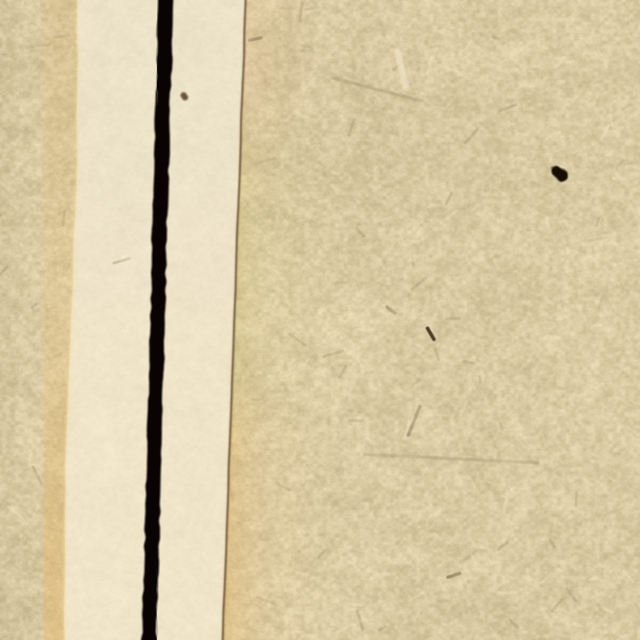
A WebGL 1 fragment shader for this texture:

```glsl
precision highp float;
// Aged tan paper with a pale vertical strip, a ragged black rule, stains and specks.
uniform vec2 u_resolution;

#define PAPER vec3(0.848, 0.786, 0.632)
#define STRIP vec3(0.940, 0.894, 0.785)
#define INK vec3(0.035, 0.016, 0.010)
#define FIBRE vec3(0.50, 0.43, 0.31)
#define OCHRE vec3(0.87, 0.74, 0.49)
#define GRAIN 0.17
#define RULE_HALF_WIDTH 0.0113
#define FIBRE_CELLS 17.0

float hash(vec2 p) {
  vec3 q = fract(vec3(p.xyx) * 0.1031);
  q += dot(q, q.yzx + 33.33);
  return fract((q.x + q.y) * q.z);
}

float noise(vec2 p) {
  vec2 i = floor(p), f = fract(p);
  f = f * f * (3.0 - 2.0 * f);
  return mix(mix(hash(i), hash(i + vec2(1.0, 0.0)), f.x),
             mix(hash(i + vec2(0.0, 1.0)), hash(i + 1.0), f.x), f.y);
}

// Mottled pulp: several octaves, centred on zero.
float pulp(vec2 p) {
  float sum = 0.0, weight = 0.24;
  for (int i = 0; i < 5; i++) {
    sum += weight * (noise(p) - 0.5);
    p = mat2(0.8, 0.6, -0.6, 0.8) * p * 2.1 + 17.3;
    weight *= i < 3 ? 1.1 : 0.75;
  }
  return sum;
}

float segmentDistance(vec2 p, vec2 a, vec2 b) {
  vec2 ab = b - a;
  return length(p - a - ab * clamp(dot(p - a, ab) / dot(ab, ab), 0.0, 1.0));
}

// Soft stroke between two points.
float stroke(vec2 p, vec2 a, vec2 b, float width) {
  return 1.0 - smoothstep(width * 0.3, width * 1.4, segmentDistance(p, a, b));
}

// Short hairs, one candidate per cell.
float scatteredFibres(vec2 p, float seed) {
  vec2 g = p * FIBRE_CELLS, cell = floor(g);
  float cover = 0.0;
  for (int j = -1; j <= 1; j++) {
    for (int i = -1; i <= 1; i++) {
      vec2 id = cell + vec2(float(i), float(j));
      vec2 key = id + seed;
      vec2 centre = id + vec2(hash(key + 3.1), hash(key + 8.7));
      float angle = 6.2832 * hash(key + 21.4);
      vec2 arm = vec2(cos(angle), sin(angle)) * mix(0.06, 0.26, hash(key + 5.9));
      float strength = smoothstep(0.45, 1.0, hash(key + 40.2));
      cover = max(cover, strength * stroke(g, centre - arm, centre + arm, 0.045));
    }
  }
  return cover;
}

void main() {
  vec2 p = gl_FragCoord.xy / u_resolution;
  float aa = 1.0 / min(u_resolution.x, u_resolution.y);
  float wobble = (noise(vec2(p.y * 22.0, 4.0)) - 0.5) * 0.0022;
  float leftEdge = mix(0.101, 0.121, smoothstep(0.15, 0.85, p.y)) + wobble;
  float rightEdge = mix(0.347, 0.383, p.y) + wobble * 0.5;
  float fromLeft = leftEdge - p.x, fromRight = p.x - rightEdge;

  // Grainy paper, a little greyer toward the left and lower right.
  float mottling = pulp(p * vec2(21.0, 24.0));
  float grain = noise(p * vec2(150.0, 165.0)) - 0.5;
  vec3 paper = PAPER + GRAIN * vec3(1.0, 1.0, 1.08) * (mottling * 0.75 + grain * 0.42);
  paper += 0.035 * (noise(p * 4.0) - 0.5);
  paper -= 0.025 * smoothstep(0.07, 0.0, p.x);
  paper = mix(paper, FIBRE, 0.22 * scatteredFibres(p, 0.0));
  paper = mix(paper, vec3(0.94, 0.89, 0.75), 0.4 * scatteredFibres(p, 71.0));

  // Stains bordering the strip, strongest at the lower end.
  float low = 1.0 - smoothstep(0.0, 0.65, p.y);
  float leftStain = smoothstep(0.064, 0.072, p.x) * step(0.0, fromLeft);
  paper = mix(paper, OCHRE + 0.10 * mottling, leftStain * mix(0.28, 0.75, low));
  float rightStain = exp(-max(fromRight, 0.0) * 21.0) * step(0.0, fromRight);
  vec3 stainColor = mix(OCHRE, vec3(0.84, 0.78, 0.52), smoothstep(0.28, 0.44, p.y));
  stainColor = mix(stainColor, vec3(0.90, 0.78, 0.60), smoothstep(0.65, 0.9, p.y));
  paper = mix(paper, stainColor + 0.10 * mottling, rightStain * mix(0.5, 0.75, low));

  // Pale strip and its thin shadow on the right.
  vec3 strip = STRIP + 0.045 * mottling + 0.012 * grain;
  strip -= vec3(0.014, 0.006, 0.0) * smoothstep(0.3, 0.9, p.y);
  float inside = smoothstep(-aa, aa, -fromLeft) * smoothstep(-aa, aa, -fromRight);
  vec3 color = mix(paper, strip, inside);
  color = mix(color, vec3(0.95, 0.86, 0.65), 0.5 * exp(-pow(fromLeft / 0.003, 2.0)));
  color = mix(color, vec3(0.43, 0.34, 0.23), 0.75 * exp(-pow((fromRight - 0.001) / 0.0023, 2.0)));

  // Faint creases and hairs.
  float crease = stroke(p, vec2(0.57, 0.290), vec2(0.84, 0.277), 0.003) * 0.22;
  crease += stroke(p, vec2(0.52, 0.878), vec2(0.66, 0.842), 0.003) * 0.24;
  crease += stroke(p, vec2(0.638, 0.320), vec2(0.656, 0.365), 0.003) * 0.45;
  crease += stroke(p, vec2(0.390, 0.937), vec2(0.408, 0.941), 0.003) * 0.45;
  crease += stroke(p, vec2(0.700, 0.098), vec2(0.718, 0.104), 0.003) * 0.6;
  crease += stroke(p, vec2(0.605, 0.520), vec2(0.617, 0.511), 0.003) * 0.4;
  crease += stroke(p, vec2(0.178, 0.589), vec2(0.202, 0.596), 0.0025) * 0.25;
  color = mix(color, FIBRE, min(crease, 1.0) * (0.7 + 0.6 * noise(p * 70.0)));
  color = mix(color, STRIP, 0.7 * stroke(p, vec2(0.621, 0.918), vec2(0.634, 0.865), 0.006));

  // Specks.
  color = mix(color, vec3(0.20, 0.14, 0.08), 0.85 * stroke(p, vec2(0.668, 0.487), vec2(0.678, 0.470), 0.0032));
  color = mix(color, vec3(0.36, 0.27, 0.16), 0.9 * stroke(p, vec2(0.287, 0.851), vec2(0.289, 0.848), 0.0055));
  float speck = segmentDistance(p, vec2(0.869, 0.733), vec2(0.879, 0.725)) + 0.003 * (noise(p * 120.0) - 0.5);
  color = mix(color, vec3(0.09, 0.06, 0.02), 1.0 - smoothstep(0.006, 0.011, speck));

  // Ragged, slightly leaning black rule.
  float ragged = (noise(vec2(p.y * 75.0, step(0.246, p.x) * 9.0)) - 0.5) * 0.0026;
  float ruleCentre = mix(0.233, 0.259, p.y) + wobble * 0.6;
  float rule = abs(p.x - ruleCentre) - RULE_HALF_WIDTH + ragged;
  color = mix(color, INK, 1.0 - smoothstep(-0.0012 - aa, 0.0012 + aa, rule));

  gl_FragColor = vec4(clamp(color, 0.0, 1.0), 1.0);
}
```
